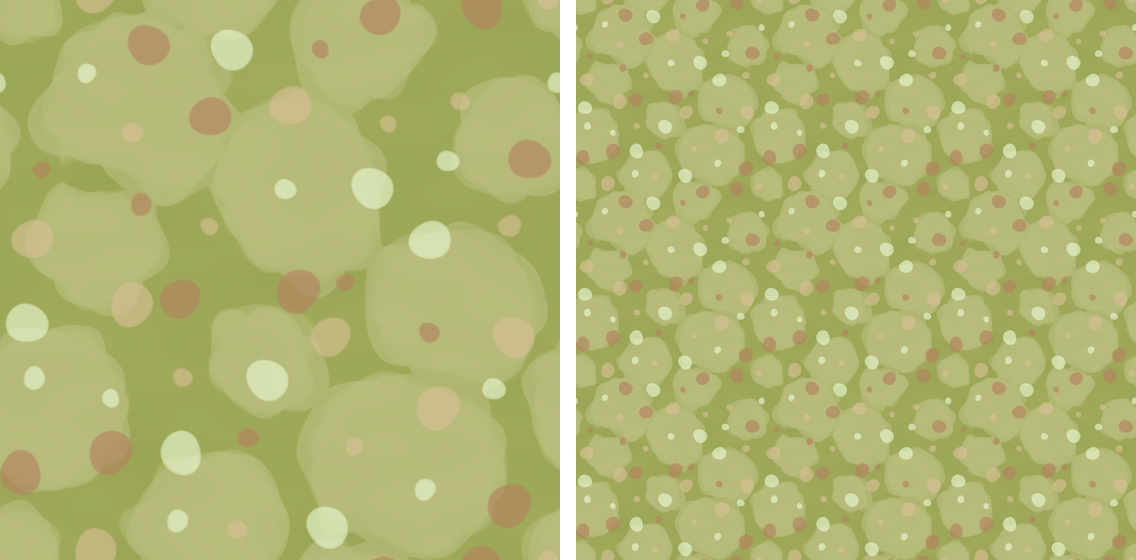
Left, the tile; right, the same tile 3 across and 3 down.
A WebGL 2 fragment shader for this pattern:

```glsl
#version 300 es
precision highp float;
// Washes of pale olive with scalloped rims on a green ground, scattered with
// translucent dots. Blobs and dots sit on jittered wrapping lattices; outlines
// and mottling come from periodic gradient noise, so the canvas tiles.

uniform vec2 u_resolution;
out vec4 fragColor;

const vec3 GROUND = vec3(0.617, 0.658, 0.345);
const vec3 WASH = vec3(0.732, 0.743, 0.497);
const vec3 DOT_COLOURS[3] = vec3[3](
    vec3(0.91, 0.97, 0.82), vec3(0.84, 0.75, 0.58), vec3(0.70, 0.51, 0.37));

vec2 hash2(ivec2 cell) {
    uvec2 v = uvec2(cell) * 1664525u + 1013904223u;
    for (int k = 0; k < 2; k++) {
        v.x += v.y * 1664525u;
        v.y += v.x * 1664525u;
        v ^= v >> 16u;
    }
    return vec2(v) / 4294967296.0;
}

float cornerSlope(ivec2 cell, ivec2 period, int seed, vec2 offset) {
    ivec2 wrapped = (cell + period) % period;
    float angle = 6.2832 * hash2(wrapped + ivec2(seed * 64, seed * 31)).x;
    return dot(vec2(cos(angle), sin(angle)), offset);
}

// Gradient noise with a whole number of cells across the canvas
float noise(vec2 uv, ivec2 period, int seed) {
    vec2 p = uv * vec2(period);
    ivec2 cell = ivec2(floor(p));
    vec2 f = fract(p);
    vec2 w = f * f * f * (f * (f * 6.0 - 15.0) + 10.0);
    float a = cornerSlope(cell, period, seed, f);
    float b = cornerSlope(cell + ivec2(1, 0), period, seed, f - vec2(1, 0));
    float c = cornerSlope(cell + ivec2(0, 1), period, seed, f - vec2(0, 1));
    float d = cornerSlope(cell + ivec2(1, 1), period, seed, f - vec2(1, 1));
    return mix(mix(a, b, w.x), mix(c, d, w.x), w.y);
}

// Shortest offset on the torus
vec2 wrapOffset(vec2 q) {
    return q - round(q);
}

// Distance to the blobs, kept apart where two of them meet
float blobDistance(vec2 uv, int layer) {
    float nearest = 1.0, second = 1.0;
    for (int i = 0; i < 11; i++) {
        vec2 h = hash2(ivec2(i, 500));
        vec2 centre = vec2(i, 3 * i) / 11.0 + 0.07 * (h - 0.5);
        float radius = 0.085 + 0.09 * fract(float(i) * 0.618);
        float stretch = 0.9 + 0.2 * h.y;
        vec2 q = wrapOffset(uv - centre) * vec2(stretch, 1.0 / stretch);
        float d = length(q) - radius;
        second = min(second, max(nearest, d));
        nearest = min(nearest, d);
    }
    float lobes = 0.06 * abs(noise(uv, ivec2(8), 3 + layer));
    float sway = 0.035 * noise(uv, ivec2(5), 9);
    float gap = 0.5 * (nearest - second) + 0.012;
    return max(nearest, gap) - lobes + sway;
}

// Slightly lopsided disc
float dotDistance(vec2 q, float radius, float phase) {
    float angle = atan(q.y, q.x);
    float wobble = 0.06 * sin(2.0 * angle + phase) + 0.03 * sin(3.0 * angle - 2.0 * phase);
    return length(q) - radius * (1.0 + wobble);
}

float coverage(float d, float softness) {
    return 1.0 - smoothstep(-softness, softness, d);
}

void main() {
    vec2 uv = gl_FragCoord.xy / u_resolution;
    float softness = 0.001 + 0.6 / min(u_resolution.x, u_resolution.y);

    // Ground with faint horizontal strokes
    vec3 colour = GROUND + 0.016 * noise(uv, ivec2(3, 8), 1);

    // Three overlapping washes leave stepped rims
    for (int layer = 0; layer < 3; layer++) {
        float step = float(layer);
        float d = blobDistance(uv, layer) + 0.008 * step;
        float opacity = 0.62 - 0.11 * step;
        colour = mix(colour, WASH, opacity * coverage(d, softness * (1.0 + step)));
    }
    colour += 0.014 * noise(uv, ivec2(6, 11), 2);

    // Dots: every three share out the colours, every two the sizes
    for (int i = 0; i < 48; i++) {
        vec2 h = hash2(ivec2(i, 700));
        vec2 centre = vec2(i, 7 * i) / 48.0 + 0.07 * (h - 0.5);
        int kind = (i + int(3.0 * hash2(ivec2(i / 3, 800)).x)) % 3;
        bool large = (i + int(2.0 * hash2(ivec2(i / 2, 900)).y)) % 2 == 0;
        float radius = large ? 0.035 + 0.004 * h.x : 0.015 + 0.005 * h.y;
        float d = dotDistance(wrapOffset(uv - centre), radius, 6.2832 * h.x);
        float opacity = 0.58 * coverage(d, softness) + 0.06 * coverage(d + 0.003, softness * 2.0);
        colour = mix(colour, DOT_COLOURS[kind], opacity);
    }

    fragColor = vec4(colour, 1.0);
}
```
